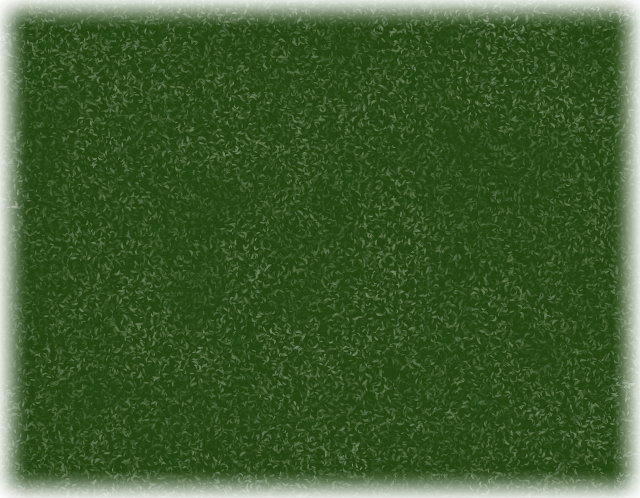
Reproduce this texture procedurally as a Shadertoy shader.

```glsl
// A deep green felt sprinkled with tiny pale flakes, fading to white at the border.
// Flakes are bent half-ellipses scattered on jittered grids; broad noise gathers
// them into faint patches, and a soft rectangle mask makes the misty frame.

const vec3 FELT_GREEN = vec3(0.142, 0.272, 0.070);
const vec3 MIST_WHITE = vec3(1.0);

float hash(vec2 p, float seed) {
    vec3 q = fract(vec3(p.xyx) * 0.1031 + seed * 0.137);
    q += dot(q, q.yzx + 33.33);
    return fract((q.x + q.y) * q.z);
}

float valueNoise(vec2 p, float seed) {
    vec2 cell = floor(p);
    vec2 f = fract(p);
    f = f * f * (3.0 - 2.0 * f);
    float low = mix(hash(cell, seed), hash(cell + vec2(1, 0), seed), f.x);
    float high = mix(hash(cell + vec2(0, 1), seed), hash(cell + vec2(1, 1), seed), f.x);
    return mix(low, high, f.y);
}

float patches(vec2 p, float seed) {
    float sum = 0.0;
    float weight = 0.5;
    for (int i = 0; i < 3; i++) {
        sum += weight * valueNoise(p, seed + float(i));
        p = p * 2.1 + 7.3;
        weight *= 0.55;
    }
    return sum;
}

// One flake: crisp along its bent spine, fading out on the other side.
float flake(vec2 p, float angle, vec2 size, float bend, float blur) {
    float c = cos(angle);
    float s = sin(angle);
    p = mat2(c, -s, s, c) * p;
    p.y += bend * p.x * p.x;
    float spine = smoothstep(-blur, blur, p.y);
    float body = smoothstep(0.0, 0.5, 1.0 - length(p / size));
    return spine * body;
}

// Brightest flake of a jittered grid with the given number of columns.
float flakeLayer(vec2 uv, float columns, float pixel, float seed) {
    vec2 p = uv * columns;
    vec2 home = floor(p);
    float brightest = 0.0;
    for (int y = -1; y <= 1; y++) {
        for (int x = -1; x <= 1; x++) {
            vec2 cell = home + vec2(x, y);
            vec2 jitter = vec2(hash(cell, seed), hash(cell, seed + 1.0));
            float angle = 6.2832 * hash(cell, seed + 2.0);
            float strength = hash(cell, seed + 3.0);
            float bend = 1.6 * (hash(cell, seed + 4.0) - 0.5);
            vec2 size = mix(vec2(0.55, 0.40), vec2(0.95, 0.70), hash(cell, seed + 5.0));
            float shape = flake(p - cell - jitter, angle, size, bend, 0.6 * pixel * columns);
            brightest = max(brightest, shape * strength * strength);
        }
    }
    return brightest;
}

// 1 inside the canvas, falling softly towards both ends of each axis.
float frameMask(vec2 uv, vec2 extent) {
    vec2 gap = min(uv, extent - uv);
    vec2 cover = smoothstep(vec2(-0.0137), vec2(0.047), gap);
    return cover.x * cover.y;
}

void mainImage(out vec4 fragColor, in vec2 fragCoord) {
    float pixel = 1.0 / iResolution.x;
    vec2 uv = fragCoord * pixel;
    vec2 extent = iResolution.xy * pixel;

    // Two sizes of flakes
    float flakes = max(flakeLayer(uv, 118.0, pixel, 3.0),
                       flakeLayer(uv, 163.0, pixel, 17.0));

    // Uneven sprinkling and fine wear
    float density = mix(0.25, 1.45, patches(uv * 13.0, 31.0));
    float wear = mix(0.65, 1.25, valueNoise(uv * 330.0, 43.0));
    float paleness = min(0.33 * flakes * density * wear, 0.42);

    vec3 color = mix(FELT_GREEN, MIST_WHITE, paleness);
    color = mix(MIST_WHITE, color, frameMask(uv, extent));
    fragColor = vec4(color, 1.0);
}
```
